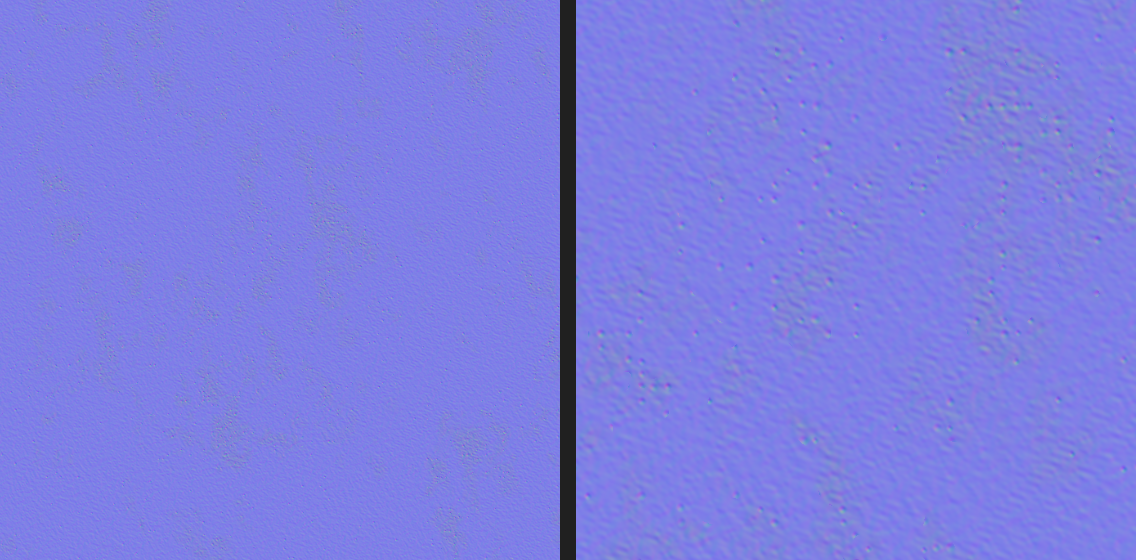
Left, the full canvas; right, a detail of the centre.
A WebGL 2 fragment shader for this texture map:

```glsl
#version 300 es
precision highp float;

uniform vec2 u_resolution;
out vec4 fragColor;

float hash(vec2 p) {
    return fract(sin(dot(p, vec2(127.1, 311.7))) * 43758.5453);
}

float noise(vec2 p) {
    vec2 cell = floor(p);
    vec2 f = fract(p);
    f = f * f * (3.0 - 2.0 * f);
    float low = mix(hash(cell), hash(cell + vec2(1, 0)), f.x);
    float high = mix(hash(cell + vec2(0, 1)), hash(cell + vec2(1, 1)), f.x);
    return mix(low, high, f.y);
}

// Worn areas: small ragged blotches, drawn out downwards
float wornMask(vec2 p) {
    vec2 q = p + 0.03 * vec2(noise(p * 14.0), noise(p * 14.0 + 40.0));
    q.x += 0.15 * q.y;
    float blotch = 0.32 * noise(q * vec2(13.0, 8.0) + 3.0)
                 + 0.35 * noise(q * vec2(34.0, 22.0) + 17.0)
                 + 0.33 * noise(q * vec2(85.0, 65.0) + 31.0);
    return smoothstep(0.5, 0.84, blotch);
}

// Small round dents, more frequent where the surface is worn
float pits(vec2 p, float worn) {
    vec2 g = p * 125.0;
    vec2 cell = floor(g);
    vec2 centre = 0.4 + 0.2 * vec2(hash(cell + 5.3), hash(cell + 9.7));
    float present = step(hash(cell + 2.1), 0.018 + 0.3 * worn);
    float size = mix(0.22, 0.42, hash(cell + 7.9));
    return present * smoothstep(size, 0.0, length(fract(g) - centre));
}

// Plaster grain, slightly longer along a falling diagonal
float surfaceHeight(vec2 p, float worn) {
    vec2 q = vec2(0.85 * p.x - 0.28 * p.y, p.y + 0.35 * p.x);
    float grain = 0.55 * noise(q * 235.0) + 0.45 * noise(q * 370.0 + 60.0);
    return grain * (1.0 + 0.7 * worn) - 1.1 * pits(p, worn);
}

void main() {
    vec2 p = gl_FragCoord.xy / u_resolution;
    float worn = wornMask(p);

    // Surface slope by central differences
    vec2 e = vec2(0.001, 0.0);
    vec2 slope = vec2(
        surfaceHeight(p + e.xy, worn) - surfaceHeight(p - e.xy, worn),
        surfaceHeight(p + e.yx, worn) - surfaceHeight(p - e.yx, worn));
    vec2 tilt = -0.125 * slope;

    // Encode the tilt as a tangent-space normal colour
    vec3 colour = vec3(0.496, 0.499, 0.907);
    colour.rg += tilt;
    colour.g += 0.014 * worn;
    colour.b -= 2.2 * dot(tilt, tilt) + 0.4 * tilt.y + 0.06 * worn;
    fragColor = vec4(clamp(colour, 0.0, 1.0), 1.0);
}
```
